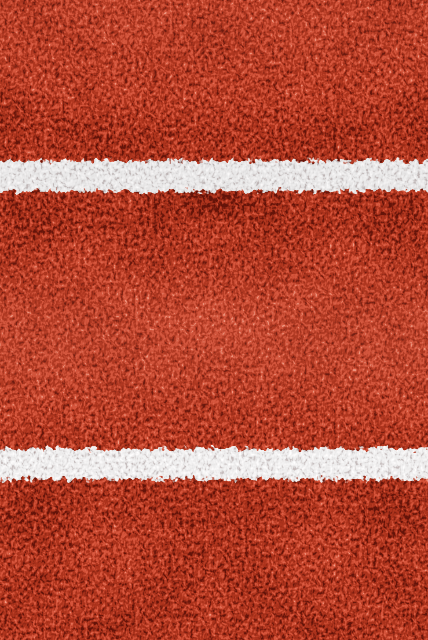
Give the GLSL for this texture, as a Shadertoy shader.

```glsl
// Red rubber running track crossed by two rough white painted lines.
// Layered gradient noise makes the granules, broad soft bands tint the rubber,
// and noise-displaced distances to the line centres give ragged paint edges.

#define LINE_HIGH 0.7250     // centre heights, canvas height = 1
#define LINE_LOW 0.2750
#define LINE_HALF 0.0238     // half thickness of the paint
#define EDGE_ROUGH 0.0085    // raggedness of the paint edge
#define EDGE_SOFT 0.0016
#define GRAIN_SCALE 175.0    // granules per canvas height
#define GRAIN_DEPTH 0.82
#define MOTTLE_DEPTH 0.16

vec2 hashGradient(vec2 cell) {
    vec3 h = fract(vec3(cell.xyx) * vec3(0.1031, 0.1030, 0.0973));
    h += dot(h, h.yzx + 33.33);
    float angle = 6.28319 * fract((h.x + h.y) * h.z);
    return vec2(cos(angle), sin(angle));
}

// Gradient noise, roughly -0.7 to 0.7
float gradientNoise(vec2 p) {
    vec2 i = floor(p), f = fract(p);
    vec2 u = f * f * f * (f * (f * 6.0 - 15.0) + 10.0);
    float a = dot(hashGradient(i), f);
    float b = dot(hashGradient(i + vec2(1, 0)), f - vec2(1, 0));
    float c = dot(hashGradient(i + vec2(0, 1)), f - vec2(0, 1));
    float d = dot(hashGradient(i + vec2(1, 1)), f - vec2(1, 1));
    return mix(mix(a, b, u.x), mix(c, d, u.x), u.y);
}

float softBand(float y, float centre, float width) {
    float t = (y - centre) / width;
    return exp(-t * t);
}

// Granules, a little taller than wide, with finer grit on top
float granules(vec2 p) {
    vec2 q = p * GRAIN_SCALE * vec2(1.0, 0.82);
    q += 0.5 * gradientNoise(q * 0.4 + 7.0);
    return gradientNoise(q) + 0.65 * gradientNoise(q * 1.9 + 31.7);
}

// Large tonal drift, mirrored about the vertical centre line
float broadShade(vec2 p, float midX) {
    vec2 m = vec2(abs(p.x - midX), p.y);
    float mottle = gradientNoise(m * 9.0 + 3.0) + 0.7 * gradientNoise(m * 27.0 + 11.0);
    float bands = 0.11 * softBand(p.y, 0.47, 0.09)
                + 0.05 * softBand(p.y, 0.95, 0.09)
                - 0.12 * softBand(p.y, 0.68, 0.045)
                - 0.10 * softBand(p.y, 0.79, 0.045)
                - 0.10 * softBand(p.y, 0.20, 0.05)
                - 0.06 * softBand(p.y, 0.03, 0.05);
    float stain = softBand(m.x, 0.0, 0.06) * softBand(p.y, 0.687, 0.025);
    return bands + MOTTLE_DEPTH * mottle - 0.13 * stain;
}

vec3 rubberColour(float tone, float fade) {
    vec3 shadow = vec3(0.39, 0.075, 0.035);
    vec3 body = vec3(0.68, 0.20, 0.11);
    vec3 lit = vec3(0.84, 0.33, 0.23);
    vec3 glint = vec3(0.95, 0.62, 0.53);
    vec3 col = mix(shadow, body, smoothstep(-0.05, 0.45, tone));
    col = mix(col, lit, smoothstep(0.45, 0.82, tone));
    col = mix(col, glint, smoothstep(0.88, 1.25, tone));
    return mix(col, vec3(0.76, 0.36, 0.28), 0.16 * fade);
}

// Coverage of one painted line
float paintMask(vec2 p, float centre) {
    float rough = gradientNoise(p * 95.0 + 5.0)
                + 0.7 * gradientNoise(p * 210.0 + 19.0)
                + 0.35 * gradientNoise(p * 32.0);
    float d = abs(p.y - centre) - LINE_HALF + EDGE_ROUGH * rough;
    return 1.0 - smoothstep(-EDGE_SOFT, EDGE_SOFT, d);
}

void mainImage(out vec4 fragColor, in vec2 fragCoord) {
    vec2 p = fragCoord / iResolution.y;
    float midX = 0.5 * iResolution.x / iResolution.y;
    float grain = granules(p);

    // Rubber surface
    float tone = 0.50 + GRAIN_DEPTH * grain + broadShade(p, midX);
    float fade = softBand(p.y, 0.47, 0.11) + 0.7 * softBand(p.y, 0.98, 0.12);
    vec3 col = rubberColour(tone, fade);

    // White paint, slightly greyer on the upper line
    float upper = step(0.5, p.y);
    float pits = smoothstep(0.12, 0.65, -grain);
    vec3 paint = vec3(0.935, 0.93, 0.93) - 0.025 * upper;
    paint += 0.09 * grain - pits * vec3(0.10, 0.13, 0.13);
    float mask = max(paintMask(p, LINE_HIGH), paintMask(p, LINE_LOW));
    col = mix(col, paint, mask);

    fragColor = vec4(clamp(col, 0.0, 1.0), 1.0);
}
```
